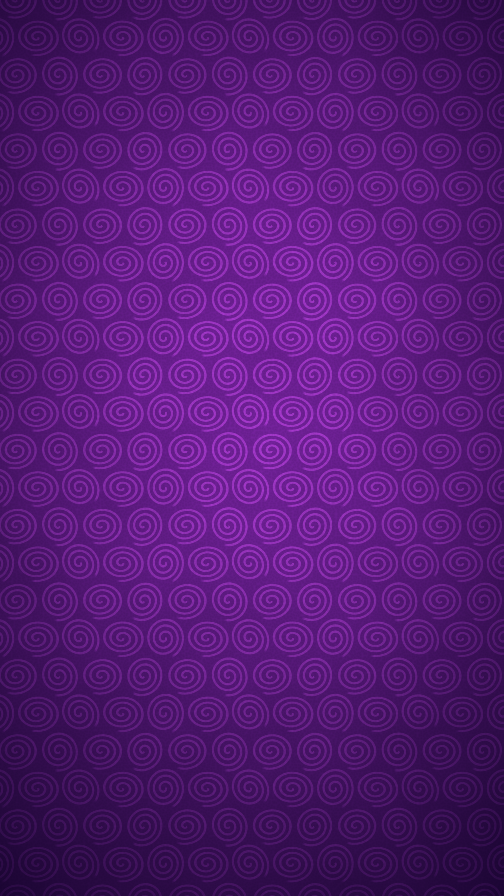
A Shadertoy shader for this pattern:

```glsl
// Staggered rows of hand-drawn spirals on glowing purple felt.

const float TAU = 6.2831853;
const float PITCH = 0.0842;                 // spiral spacing, in canvas widths
const float ROW_STEP = 0.885;               // row spacing, in pitches
const vec2 GRID_ORIGIN = vec2(0.0335, 1.032);
const vec3 DARK_PURPLE = vec3(0.16, 0.04, 0.26);
const vec3 BRIGHT_PURPLE = vec3(0.55, 0.185, 0.69);
const vec3 CLOTH_TINT = vec3(0.0, -0.02, 0.035);

vec2 hash2(vec2 p) {
    vec3 q = fract(p.xyx * vec3(0.1031, 0.1030, 0.0973));
    q += dot(q, q.yzx + 33.33);
    return fract((q.xx + q.yz) * q.zy);
}

// Distance to the nearest scattered point
float cellNoise(vec2 p) {
    vec2 cell = floor(p), f = fract(p);
    float nearest = 2.0;
    for (int y = -1; y <= 1; y++)
    for (int x = -1; x <= 1; x++) {
        vec2 o = vec2(x, y);
        nearest = min(nearest, length(o + hash2(cell + o) - f));
    }
    return nearest;
}

// Layered sines for broad, soft stains
float stains(vec2 p) {
    float sum = 0.0, amp = 0.5;
    for (int i = 0; i < 4; i++) {
        sum += amp * sin(p.x + 1.7 * sin(p.y)) * sin(p.y + 1.3 * sin(p.x));
        p = mat2(1.5, 1.1, -1.1, 1.5) * p + 2.3;
        amp *= 0.6;
    }
    return sum;
}

// Clockwise spiral stroke, tighter outward, its outer end pointing along tail (in turns)
float spiral(vec2 p, float tail, float turns, float gap, float halfWidth, float aa) {
    const float TIGHTEN = 0.45;
    float angle = atan(p.y, p.x) / TAU;
    float radius = length(p) * (1.0 + 0.025 * sin(TAU * (2.0 * angle + tail)));
    float winding = radius / gap * (1.0 + TIGHTEN * radius * radius);
    float localGap = gap / (1.0 + 3.0 * TIGHTEN * radius * radius);
    float a = fract(angle - tail - turns);
    float along = floor(winding + a + 0.5) - a;   // turns travelled from the middle
    float d = abs(winding - along) * localGap;
    float ends = smoothstep(0.08, 0.2, along) * (1.0 - smoothstep(turns - 0.02, turns + 0.02, along));
    return ends * (1.0 - smoothstep(halfWidth - aa, halfWidth + aa, d));
}

// Hexagonal layout: shapes repeat every four columns and two rows
float spiralGrid(vec2 p, float aa) {
    float ink = 0.0;
    float baseRow = floor(p.y / ROW_STEP + 0.5);
    for (int i = -1; i <= 1; i++) {
        float row = baseRow + float(i);
        float odd = mod(row, 2.0);
        float x = p.x - 0.49 * odd;
        float column = floor(x + 0.5);
        float narrow = mod(column, 2.0);
        vec2 rnd = hash2(vec2(mod(column, 4.0), odd) + 3.7);
        float widen = mix(1.0, -1.0, narrow) * mix(0.03, 0.075, rnd.y);
        vec2 local = vec2(x - column, p.y - row * ROW_STEP) - vec2(-0.015, 0.015);
        local.x += 0.16 * (rnd.x - 0.5) * local.y;
        local /= vec2(0.99 + widen, 0.97 - widen);
        float tail = 0.65 + 0.17 * odd * narrow + 0.1 * rnd.x;
        float turns = mix(3.3, 3.45, rnd.y);
        ink = max(ink, spiral(local, tail, turns, 0.155, 0.027, aa));
    }
    return ink;
}

// Central light falling off toward the borders
float glow(vec2 uv, vec2 centre, vec2 falloff) {
    vec2 d = uv - centre;
    return exp(-dot(d * d, falloff));
}

void mainImage(out vec4 fragColor, in vec2 fragCoord) {
    vec2 uv = fragCoord / iResolution.x;
    float height = iResolution.y / iResolution.x;
    float aa = 0.5 / (iResolution.x * PITCH);

    // Light and cloth
    float light = 0.433 * glow(uv, vec2(0.5, 0.57 * height), vec2(1.9, 0.9));
    float grain = cellNoise(uv * 210.0) - 0.5;
    light *= 1.0 + 0.12 * grain + 0.06 * stains(uv * 9.0);

    // Spiral strokes, pinker than the cloth
    float ink = spiralGrid((uv - GRID_ORIGIN) / PITCH, aa);
    light *= 1.0 + 0.46 * ink;

    float tone = (light - DARK_PURPLE.r) / (BRIGHT_PURPLE.r - DARK_PURPLE.r);
    vec3 colour = mix(DARK_PURPLE, BRIGHT_PURPLE, tone);
    colour += CLOTH_TINT * max(tone, 0.0) * (1.0 - ink);
    fragColor = vec4(clamp(colour, 0.0, 1.0), 1.0);
}
```
